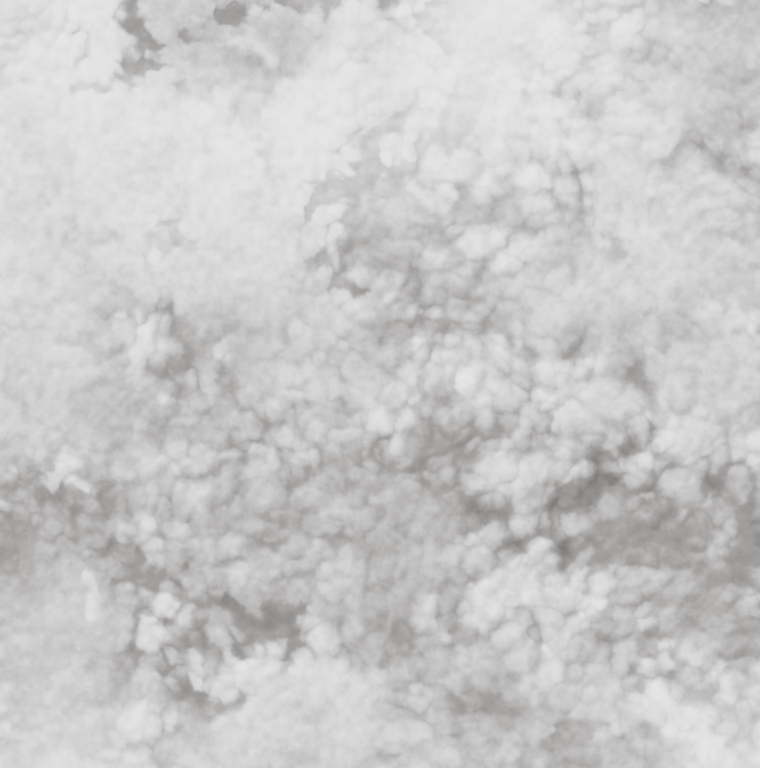
Give the GLSL for this texture, as a WebGL 2 fragment shader.

```glsl
#version 300 es
precision highp float;
precision highp int;

uniform vec2 u_resolution;
out vec4 fragColor;

// Integer hash giving two values in 0..1
vec2 hash2(vec2 cell) {
  uvec2 v = uvec2(ivec2(cell)) * 1664525u + 1013904223u;
  v.x += v.y * 1664525u;
  v.y += v.x * 1664525u;
  v ^= v >> 16u;
  v.x += v.y * 1664525u;
  v.y += v.x * 1664525u;
  v ^= v >> 16u;
  return vec2(v & 65535u) / 65535.0;
}

float valueNoise(vec2 p) {
  vec2 i = floor(p);
  vec2 f = fract(p);
  vec2 w = f * f * f * (f * (f * 6.0 - 15.0) + 10.0);
  float low = mix(hash2(i).x, hash2(i + vec2(1, 0)).x, w.x);
  float high = mix(hash2(i + vec2(0, 1)).x, hash2(i + vec2(1, 1)).x, w.x);
  return mix(low, high, w.y);
}

float fbm(vec2 p, int octaves) {
  mat2 turn = mat2(1.6, 1.2, -1.2, 1.6);
  float sum = 0.0, total = 0.0, gain = 0.5;
  for (int i = 0; i < octaves; i++) {
    sum += gain * valueNoise(p);
    total += gain;
    gain *= 0.5;
    p = turn * p + 17.3;
  }
  return sum / total;
}

// Softly merged round tufts, one per cell, of varied size
float tufts(vec2 p, float sharpness) {
  vec2 base = floor(p);
  float sum = 0.0;
  for (int y = -1; y <= 1; y++) {
    for (int x = -1; x <= 1; x++) {
      vec2 cell = base + vec2(x, y);
      vec2 offset = p - cell - hash2(cell);
      float radius = mix(0.65, 1.1, hash2(cell + 71.0).y);
      sum += exp(-sharpness * dot(offset, offset) / (radius * radius));
    }
  }
  return 1.0 + log(sum + 1e-4) / sharpness;
}

// Tufts at three sizes
float cottonHeight(vec2 p) {
  return 0.40 * tufts(p * 12.0, 18.0)
       + 0.38 * tufts(p * 23.0 + 9.0, 18.0)
       + 0.22 * tufts(p * 47.0 + 23.0, 14.0);
}

// Lays a translucent bank over the tone below and shades beneath its edge
float layBank(float below, vec2 p, float height, float seed, float level) {
  float field = fbm(p * 2.5 + seed, 5) + 0.26 * (height - 0.8);
  float depth = field - level;
  float haze = smoothstep(0.40, 0.62, fbm(p * 3.1 + seed + 7.0, 2));
  float cover = smoothstep(0.0, mix(0.04, 0.16, haze), depth);
  float shade = smoothstep(-0.18, 0.02, depth);
  float rim = 0.885 - 0.30 * max(depth, 0.0);
  return mix(below - 0.07 * shade * shade, rim, cover * 0.66);
}

// Lifts the mid greys, then eases both ends of the range
float balanceTone(float tone) {
  float d = min(tone - 0.76, 0.22);
  float lifted = 0.815 + 0.75 * d - 1.5 * d * d;
  lifted += 0.5 * max(0.64 - lifted, 0.0);
  return clamp(lifted, 0.45, 0.96);
}

// Warm greys in the hollows, faintly cool whites on the crests
vec3 cottonColour(float tone) {
  vec3 tint = mix(vec3(1.012, 0.998, 0.987), vec3(0.999, 0.999, 1.006),
                  smoothstep(0.60, 0.86, tone));
  return tone * tint;
}

void main() {
  vec2 uv = gl_FragCoord.xy / u_resolution.y;

  // Ragged outlines
  vec2 coarseWarp = vec2(fbm(uv * 7.0 + 3.0, 3), fbm(uv * 7.0 + 41.0, 3)) - 0.5;
  vec2 fuzzWarp = vec2(fbm(uv * 60.0 + 5.0, 3), fbm(uv * 60.0 + 37.0, 3)) - 0.5;
  vec2 p = uv + 0.06 * coarseWarp + 0.013 * fuzzWarp;

  float height = cottonHeight(p);
  float lit = height - cottonHeight(p + vec2(-0.004, 0.007));

  // Hazy ground and overlapping banks
  float tone = 0.84 + 0.30 * (fbm(uv * 3.0 + 60.0, 4) - 0.5);
  for (int i = 0; i < 3; i++) {
    float layer = float(i);
    tone = layBank(tone, p, height, 13.0 + 29.0 * layer, 0.46 + 0.02 * layer);
  }

  // Deep hollows
  float hollow = smoothstep(0.52, 0.76, fbm(p * 3.0 + 205.0, 4) - 0.3 * (height - 0.8));
  tone -= 0.12 * hollow;

  // Tuft relief, veiled by mist in places
  float clarity = mix(0.45, 1.0, smoothstep(0.38, 0.60, fbm(uv * 4.0 + 90.0, 3)));
  tone += clarity * (0.38 * (height - 0.80) + 0.30 * lit);

  // Broad drift and fine fibres
  tone += 0.035 + 0.24 * (fbm(uv * 2.0 + 120.0, 3) - 0.5);
  tone += 0.11 * (fbm(uv * 95.0 + 150.0, 3) - 0.5);

  fragColor = vec4(cottonColour(balanceTone(tone)), 1.0);
}
```
